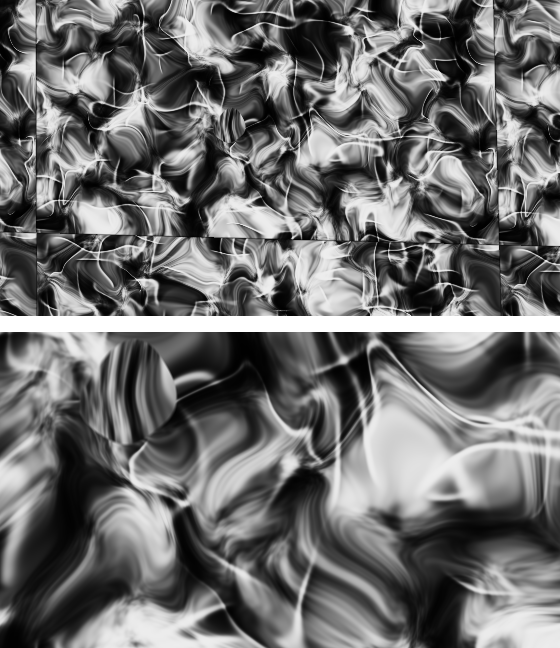
Top, the full canvas; bottom, a detail of the centre.
Write a Shadertoy shader that draws this texture.

```glsl
// Draws a grey, crumpled relief of dark pits and bright folds, cut by tile seams.

const vec2 TILE_ORIGIN = vec2(0.116, 0.266);
const float TILE_SIZE = 1.47;
const vec2 PATCH_CENTER = vec2(0.73, 0.60);
const vec2 PATCH_RADII = vec2(0.046, 0.058);
const float WHITE_LEVEL = 0.93;

float hash(vec2 cell) {
    vec3 h = fract(cell.xyx * vec3(0.1031, 0.1030, 0.0973));
    h += dot(h, h.yzx + 33.33);
    return fract((h.x + h.y) * h.z);
}

// Unit slope at a lattice corner, drawn towards the axes for blocky shapes.
vec2 cornerSlope(vec2 cell) {
    float angle = 6.2832 * hash(cell);
    angle -= 0.2 * sin(4.0 * angle);
    return vec2(cos(angle), sin(angle));
}

float cornerRamp(vec2 cell, vec2 f, vec2 corner) {
    return dot(cornerSlope(cell + corner), f - corner);
}

float gradientNoise(vec2 p) {
    vec2 cell = floor(p);
    vec2 f = p - cell;
    vec2 fade = f * f * f * (f * (f * 6.0 - 15.0) + 10.0);
    float low = mix(cornerRamp(cell, f, vec2(0, 0)), cornerRamp(cell, f, vec2(1, 0)), fade.x);
    float high = mix(cornerRamp(cell, f, vec2(0, 1)), cornerRamp(cell, f, vec2(1, 1)), fade.x);
    return mix(low, high, fade.y);
}

float fractalNoise(vec2 p) {
    float sum = 0.0;
    float gain = 1.0;
    for (int octave = 0; octave < 3; octave++) {
        sum += gain * gradientNoise(p);
        p = p * 2.03 + 19.7;
        gain *= 0.55;
    }
    return sum;
}

vec2 bend(vec2 p, float frequency, float amount) {
    vec2 q = p * frequency;
    return p + amount * vec2(gradientNoise(q + 7.3), gradientNoise(q + 53.9));
}

// Thin bright rim on the zero contour with a shadow on its upper side.
float ledge(float height, float width) {
    float rim = exp(-height * height / (width * width));
    float shade = smoothstep(0.0, 2.0 * width, height) * exp(-max(height, 0.0) / (4.0 * width));
    return rim - 0.9 * shade;
}

// Ledge broken into short pieces by a second noise.
float brokenLedge(vec2 p, vec2 frequency, float width, float seed) {
    float mask = smoothstep(0.0, 0.22, gradientNoise(p * 8.0 + seed * 3.1));
    return mask * ledge(gradientNoise(p * frequency + seed), width);
}

float relief(vec2 p) {
    vec2 soft = bend(bend(p, 6.0, 0.10), 15.0, 0.03);
    vec2 folded = bend(soft, 11.0, 0.07);

    // Broad lights and pits
    float mass = gradientNoise(soft * 7.0) + 0.75 * gradientNoise(folded * 11.0 + 17.0);

    // Fine wisps, weaker in the pits
    float wisps = fractalNoise(folded * 25.0 + 41.0);
    mass += wisps * mix(0.28, 0.65, smoothstep(-0.3, 0.2, mass));

    // Level, upright and curling folds
    vec2 straight = bend(p, 9.0, 0.035);
    mass += 0.50 * brokenLedge(straight, vec2(4.0, 12.0), 0.036, 11.0);
    mass += 0.45 * brokenLedge(straight, vec2(12.0, 4.0), 0.036, 29.0);
    mass += 0.45 * brokenLedge(soft, vec2(9.0), 0.034, 67.0);
    return mass;
}

// Spreads the relief evenly over the greys, leaning to the dark end.
float toneCurve(float height) {
    float share = 1.0 / (1.0 + exp(-5.2 * height));
    return WHITE_LEVEL * pow(share, 1.23);
}

// Slightly skewed tile coordinates
vec2 tilePosition(vec2 p) {
    vec2 skew = vec2(0.016 * p.x * p.y, 0.026 * p.x);
    return mod(p - TILE_ORIGIN + skew, TILE_SIZE);
}

void mainImage(out vec4 fragColor, in vec2 fragCoord) {
    vec2 p = fragCoord / iResolution.y;
    vec2 local = tilePosition(p);
    float tone = toneCurve(relief(local + 3.0));

    // Thin shadow along the seams
    vec2 toSeam = min(local, TILE_SIZE - local);
    tone *= mix(0.55, 1.0, smoothstep(0.0, 0.004, min(toSeam.x, toSeam.y)));

    // Small cut-out with upright streaks
    vec2 offset = bend(p, 14.0, 0.02) - PATCH_CENTER;
    float outside = (length(offset / PATCH_RADII) - 1.0) * PATCH_RADII.x;
    float streaks = fractalNoise(bend(p, 12.0, 0.04) * vec2(48.0, 9.0));
    float patchTone = toneCurve(0.8 * streaks - 3.0 * offset.x);
    tone = mix(patchTone, tone, smoothstep(-0.002, 0.002, outside));

    fragColor = vec4(vec3(tone), 1.0);
}
```
